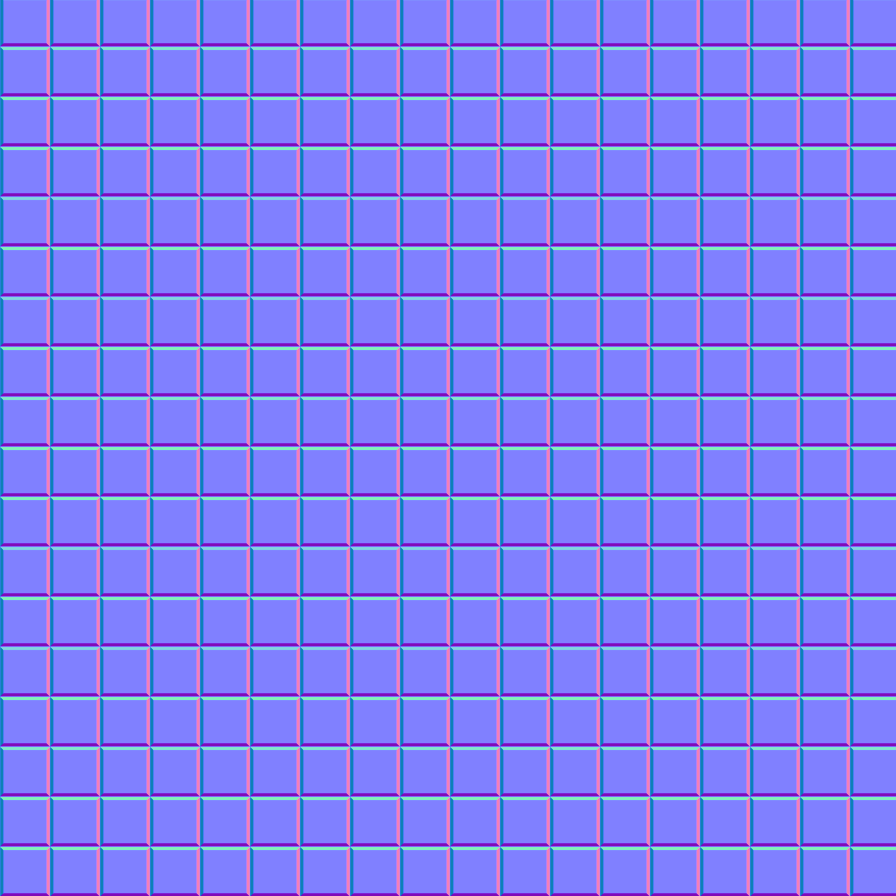
Give the GLSL for this texture map, as a three.js fragment shader.

```glsl
varying vec2 vUv;

// Slope across a bevel: flat in the seam, steep on the lip, flat on the face
float bevelProfile(float edgeDistance, float seamWidth, float lipEnd, float faceStart) {
  float rise = smoothstep(0.0, seamWidth, edgeDistance);
  float fall = 1.0 - smoothstep(lipEnd, faceStart, edgeDistance);
  return rise * fall;
}

// Some upper lips are shallower, following a seven-row rhythm
float lipStrength(float seamIndex, float fade) {
  float phase = fract(seamIndex * 4.0 / 7.0 - 0.05);
  return 1.0 - fade * smoothstep(0.6, 0.72, phase);
}

// Surface slope of one square tile, mitred at its corners
vec2 tileSlope(vec2 cell, float steepness, float mitreSoftness) {
  vec2 local = fract(cell);
  vec2 edgeDistance = min(local, 1.0 - local);
  vec2 side = sign(local - 0.5);

  vec2 bevel = vec2(
    bevelProfile(edgeDistance.x, 0.020, 0.048, 0.080),
    bevelProfile(edgeDistance.y, 0.020, 0.048, 0.080)
  );

  float mitre = smoothstep(-mitreSoftness, mitreSoftness, edgeDistance.y - edgeDistance.x);
  bevel *= vec2(mitre, 1.0 - mitre);

  float upperLip = step(0.5, local.y);
  bevel.y *= mix(1.0, lipStrength(floor(cell.y) + 1.0, 0.55), upperLip);
  return side * bevel * steepness;
}

vec3 encodeNormal(vec2 slope) {
  return normalize(vec3(slope, 1.0)) * 0.5 + 0.5;
}

void main() {
  const float tilesAcross = 17.92;
  const vec2 gridShift = vec2(0.0, 0.014);

  vec2 cell = vUv * tilesAcross + gridShift;
  vec2 slope = tileSlope(cell, 2.1, 0.018);
  gl_FragColor = vec4(encodeNormal(slope), 1.0);
}
```
